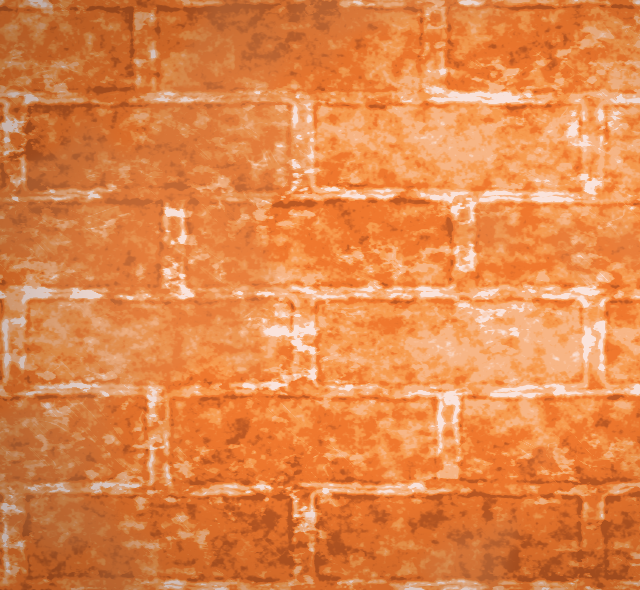
Write a WebGL 2 fragment shader that draws this texture.

```glsl
#version 300 es
precision highp float;
// Worn orange brick wall: six courses in running bond, drawn from a warped
// rounded-box distance. Layered noise gives one paint tone per point (mottling,
// grain, lime flakes, scratches, edge shadow), which a colour ramp then tints.
uniform vec2 u_resolution;
out vec4 fragColor;

const float COURSE_HEIGHT = 0.1655;           // in canvas heights
const float BRICK_PITCH = 0.49;
const vec2 JOINT_HALF = vec2(0.018, 0.0085);  // half widths of the joints
const float CORNER = 0.010;

const vec3 RUST   = vec3(0.74, 0.35, 0.14);
const vec3 ORANGE = vec3(0.94, 0.47, 0.18);
const vec3 AMBER  = vec3(0.97, 0.61, 0.31);
const vec3 PEACH  = vec3(0.97, 0.71, 0.52);
const vec3 LIME   = vec3(0.98, 0.89, 0.86);
const vec3 TAN    = vec3(0.86, 0.55, 0.34);

float hash(vec2 p) {
  vec3 h = fract(p.xyx * vec3(0.1031, 0.1030, 0.0973));
  h += dot(h, h.yzx + 33.33);
  return fract((h.x + h.y) * h.z);
}

float noise(vec2 p) {
  vec2 cell = floor(p), f = fract(p);
  f = f * f * (3.0 - 2.0 * f);
  return mix(mix(hash(cell), hash(cell + vec2(1, 0)), f.x),
             mix(hash(cell + vec2(0, 1)), hash(cell + vec2(1, 1)), f.x), f.y);
}

float fbm(vec2 p, int octaves) {
  float sum = 0.0, weight = 0.5, total = 0.0;
  for (int i = 0; i < octaves; i++) {
    sum += weight * noise(p);
    total += weight;
    weight *= 0.55;
    p = mat2(1.6, 1.1, -1.1, 1.6) * p + 17.3;
  }
  return sum / total;
}

// Thin curved strokes along the middle level of a noise field.
float strokes(vec2 p, float width) {
  return 1.0 - smoothstep(0.0, width, abs(fbm(p, 3) - 0.5));
}

// Soft oval patch, 1 at its centre.
float patchAt(vec2 p, vec2 centre, vec2 radius) {
  vec2 r = (p - centre) / radius;
  return exp(-dot(r, r));
}

float roundedBox(vec2 p, vec2 halfSize, float radius) {
  vec2 e = abs(p) - halfSize + radius;
  return length(max(e, 0.0)) + min(max(e.x, e.y), 0.0) - radius;
}

// Returns position inside the brick (xy) and the brick's index (zw).
vec4 runningBond(vec2 p) {
  float up = (p.y - 0.007) / COURSE_HEIGHT;
  float course = floor(up);
  float odd = mod(course, 2.0);
  float shift = 0.025 + odd * (0.245 + 0.028 * sin(1.05 * (course - 1.0)));
  float along = (p.x - shift) / BRICK_PITCH;
  vec2 local = (fract(vec2(along, up)) - 0.5) * vec2(BRICK_PITCH, COURSE_HEIGHT);
  return vec4(local, floor(along), course);
}

vec3 paintRamp(float tone) {
  vec3 c = mix(RUST, ORANGE, smoothstep(-0.06, 0.17, tone));
  c = mix(c, AMBER, smoothstep(0.25, 0.45, tone));
  c = mix(c, PEACH, smoothstep(0.45, 0.64, tone));
  return mix(c, LIME, smoothstep(0.74, 1.0, tone));
}

void main() {
  vec2 p = gl_FragCoord.xy / u_resolution.y;
  vec2 uv = gl_FragCoord.xy / u_resolution;

  // Uneven brick outlines
  vec2 bend = vec2(noise(p * 9.0), noise(p * 9.0 + 40.0)) - 0.5;
  vec2 chip = vec2(fbm(p * 48.0, 3), fbm(p * 48.0 + 70.0, 3)) - 0.5;
  vec4 brick = runningBond(p + 0.007 * bend + 0.010 * chip);
  vec2 halfSize = 0.5 * vec2(BRICK_PITCH, COURSE_HEIGHT) - JOINT_HALF;
  float d = roundedBox(brick.xy, halfSize, CORNER);
  float joint = smoothstep(-0.003, 0.003, d);
  float nearEdge = smoothstep(-0.03, 0.0, d);

  // Noise layers, stretched along the courses
  float mottle = fbm(p * vec2(5.0, 8.0) + 3.7, 3) - 0.5;
  float grain = fbm(p * vec2(46.0, 64.0), 4) - 0.5;
  float weave = noise(p * vec2(210.0, 190.0)) - 0.5;
  float wear = smoothstep(0.42, 0.66, fbm(p * vec2(6.0, 9.0) + 11.0, 3));
  float flakes = smoothstep(0.56, 0.70, fbm(p * vec2(38.0, 66.0) + 5.0, 4));

  // Pale, faded areas and deeper ones
  vec2 drift = uv + 0.10 * bend;
  float faded = 0.22 * patchAt(drift, vec2(0.74, 0.56), vec2(0.34, 0.36))
              + 0.26 * patchAt(drift, vec2(0.72, 0.75), vec2(0.24, 0.10))
              + 0.24 * patchAt(drift, vec2(0.73, 0.41), vec2(0.24, 0.10))
              + 0.20 * patchAt(drift, vec2(0.09, 0.41), vec2(0.12, 0.09));
  float deep = patchAt(drift, vec2(0.36, 0.92), vec2(0.30, 0.10))
             + patchAt(drift, vec2(0.68, 0.08), vec2(0.26, 0.09))
             + 0.8 * patchAt(drift, vec2(0.28, 0.74), vec2(0.18, 0.09));
  float tone = 0.23 + faded - 0.11 * deep;
  tone += 0.06 * (hash(brick.zw + 9.0) - 0.5) * (1.0 - joint);
  tone += 0.55 * mottle + 0.80 * grain + 0.16 * weave;

  // Lime flakes, feathered strokes and slanted scratches
  vec2 sweep = p + 0.06 * bend;
  float feather = strokes(sweep * vec2(15.0, 32.0), 0.035);
  float slant = strokes(mat2(6.0, 28.0, 5.0, 38.0) * sweep, 0.025);
  tone += flakes * (0.10 + 0.26 * wear + 0.14 * nearEdge) * (1.0 - 0.35 * min(deep, 1.0));
  tone += wear * (0.20 * feather + 0.15 * slant) * (0.5 + grain * 2.0);

  // Broken pale rims and crumbling mortar
  float present = smoothstep(0.30, 0.58, noise(p * vec2(9.0, 14.0) + 23.0));
  float broken = smoothstep(0.38, 0.58, fbm(p * vec2(20.0, 36.0) + 31.0, 4));
  float rim = exp(-pow((d - 0.004) / 0.0050, 2.0));
  tone += rim * broken * mix(0.22, 0.58, present) + joint * (0.06 + 0.15 * flakes);

  // Dark crease just inside each brick, deepest under its upper edge
  float crease = exp(-pow((d + 0.005) / 0.0040, 2.0));
  float upper = smoothstep(-0.02, 0.07, brick.y);
  tone -= crease * (1.0 - 0.5 * broken) * (0.20 + 0.16 * upper);

  // Tan weathering, mostly on the left
  vec3 colour = paintRamp(tone);
  float age = smoothstep(0.50, 0.72, fbm(p * 5.0 + 53.0, 3) + 0.14 * (0.5 - uv.x));
  colour = mix(colour, TAN, 0.35 * age * (1.0 - smoothstep(0.5, 0.8, tone)));

  // Light falls off toward the outer left and the corners
  float dim = smoothstep(0.34, 0.78, length(uv - vec2(0.64, 0.53)));
  float shade = 1.0 - 0.23 * dim - 0.05 * min(deep, 1.0);
  fragColor = vec4(colour * shade, 1.0);
}
```
